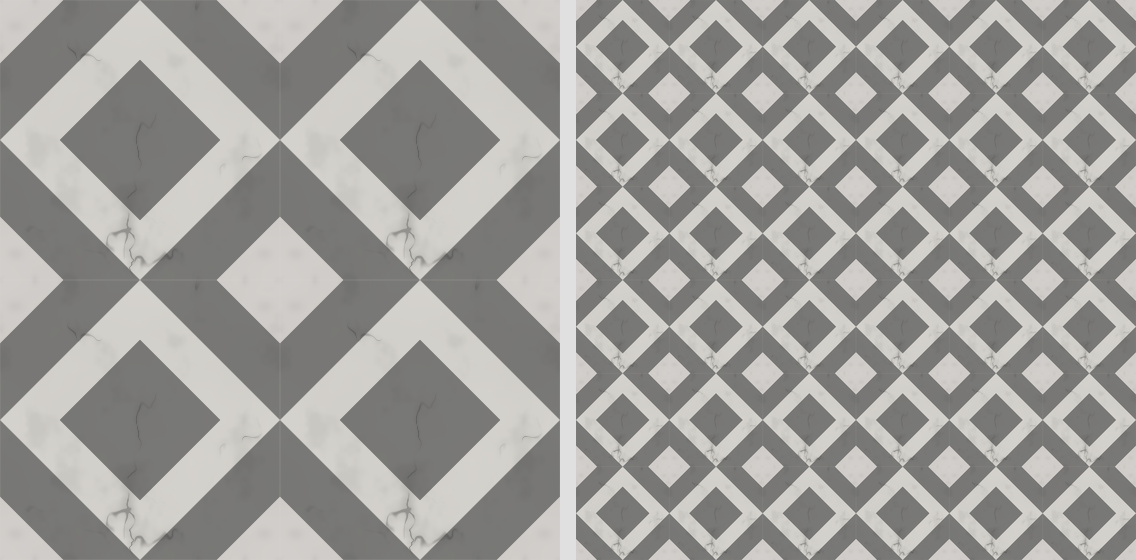
Left: one tile. Right: repeated 3 by 3.
This pattern is drawn by a Shadertoy shader. Its source:

```glsl
// Two by two marble floor tiles: a grey diamond in a pale diamond frame on grey,
// with pale corners that join into small diamonds. Bands come from the diamond
// distance |x|+|y|; veins and clouding are sine-hash noise wrapped on each tile.

const float TILES = 2.0;             // repeats across and down
const float CORE_RADIUS = 0.287;     // half diagonals, in tile units
const float FRAME_RADIUS = 0.5;
const float CORNER_RADIUS = 0.2265;
const float JOINT_HALF_WIDTH = 0.0015;
const float JOINT_STRENGTH = 0.2;
const float VEIN_WIDTH = 0.016;      // in noise value
const float VEIN_ON_PALE = 0.30;     // darkening by veins
const float VEIN_ON_GREY = 0.20;
const float CLOUD_AMOUNT = 0.03;
const vec3 GREY = vec3(0.472, 0.470, 0.462);
const vec3 PALE_FRAME = vec3(0.826, 0.817, 0.795);
const vec3 PALE_CORNER = vec3(0.818, 0.803, 0.790);
const vec3 JOINT = vec3(0.87, 0.865, 0.85);

float hash(vec2 p) {
    return fract(sin(dot(p, vec2(127.1, 311.7))) * 43758.5453);
}

// Value noise that wraps after a whole number of cells per tile
float wrapNoise(vec2 uv, vec2 cells, float seed) {
    vec2 p = uv * cells;
    vec2 i = floor(p), f = fract(p);
    f = f * f * (3.0 - 2.0 * f);
    vec2 a = mod(i, cells) + seed, b = mod(i + 1.0, cells) + seed;
    return mix(mix(hash(a), hash(vec2(b.x, a.y)), f.x),
               mix(hash(vec2(a.x, b.y)), hash(b), f.x), f.y);
}

float wrapFbm(vec2 uv, vec2 cells, float seed) {
    float sum = 0.0, weight = 0.5;
    for (int i = 0; i < 4; i++) {
        sum += weight * wrapNoise(uv, cells, seed);
        cells *= 2.0;
        seed += 17.0;
        weight *= 0.5;
    }
    return sum / 0.9375;
}

// Thin broken veins, plus one stronger crack below the tile centre
float veins(vec2 uv) {
    vec2 warp = vec2(wrapFbm(uv, vec2(6.0), 3.0), wrapFbm(uv, vec2(6.0), 41.0)) - 0.5;
    vec2 w = uv + 0.09 * warp;
    float ridge = abs(wrapFbm(w, vec2(5.0, 3.0), 7.0) - 0.5);
    float patches = smoothstep(0.52, 0.74, wrapFbm(uv, vec2(7.0, 6.0), 23.0));
    float fine = patches * (smoothstep(VEIN_WIDTH, 0.0, ridge)
               + 0.25 * smoothstep(5.0 * VEIN_WIDTH, 0.0, ridge));

    float bend = (uv.y - 0.17) / 0.15;
    float jitter = 0.09 * (wrapFbm(uv, vec2(4.0, 14.0), 61.0) - 0.5);
    float off = abs(uv.x - 0.448 - 0.03 * bend * bend - jitter);
    float span = smoothstep(0.0, 0.06, uv.y) * smoothstep(0.37, 0.27, uv.y);
    float broken = smoothstep(0.25, 0.6, wrapNoise(uv, vec2(9.0, 22.0), 83.0));
    float crack = span * (broken * smoothstep(0.005, 0.0, off)
                + 0.2 * smoothstep(0.035, 0.0, off));
    return clamp(fine + crack, 0.0, 1.0);
}

// Soft smudges mirrored about the tile corner
float cornerSmudges(vec2 corner) {
    vec2 a = (corner - vec2(0.055, 0.094)) / vec2(0.028, 0.022);
    vec2 b = (corner - vec2(0.125, 0.0)) / vec2(0.012, 0.018);
    return exp(-dot(a, a)) + exp(-dot(b, b));
}

void mainImage(out vec4 fragColor, in vec2 fragCoord) {
    vec2 uv = fract(fragCoord / iResolution.xy * TILES);
    float pixel = TILES / min(iResolution.x, iResolution.y);
    vec2 centred = abs(uv - 0.5);
    vec2 corner = 0.5 - centred;

    // Diamond bands
    float d = centred.x + centred.y;
    float aa = 0.8 * pixel;
    float core = smoothstep(aa, -aa, d - CORE_RADIUS);
    float frame = smoothstep(aa, -aa, d - FRAME_RADIUS) * (1.0 - core);
    float cornerMask = smoothstep(aa, -aa, corner.x + corner.y - CORNER_RADIUS);
    float pale = frame + cornerMask;
    vec3 color = mix(GREY, PALE_FRAME, frame);
    color = mix(color, PALE_CORNER, cornerMask);

    // Marble clouding and veins
    float cloud = wrapFbm(uv, vec2(4.0), 11.0) - 0.5;
    float blot = smoothstep(0.58, 0.8, wrapFbm(uv, vec2(8.0, 7.0), 53.0));
    color *= 1.0 + CLOUD_AMOUNT * (cloud - 1.5 * blot);
    color *= 1.0 - 0.035 * cornerMask * cornerSmudges(corner);
    float veinDepth = mix(VEIN_ON_GREY, VEIN_ON_PALE, pale) * (1.0 - 0.6 * cornerMask);
    color *= 1.0 - veinDepth * veins(uv);

    // Hairline joints between tiles
    float edge = min(corner.x, corner.y) - JOINT_HALF_WIDTH;
    float joint = smoothstep(0.5 * pixel, -0.5 * pixel, edge);
    color = mix(color, JOINT, JOINT_STRENGTH * joint);

    fragColor = vec4(color, 1.0);
}
```
